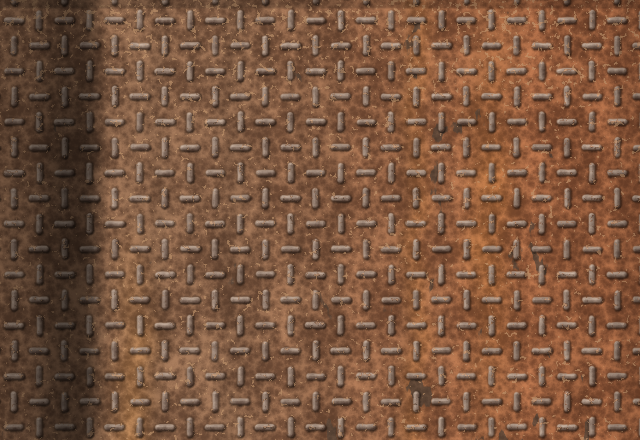
A Shadertoy shader for this texture:

```glsl
// Rusted steel tread plate: alternating raised bars, speckled corrosion and a dark stain at the left.

float hash(vec2 p) {
    return fract(sin(dot(p, vec2(127.1, 311.7))) * 43758.5);
}

// Distance to the nearest jittered point
float cellular(vec2 p) {
    vec2 cell = floor(p), local = fract(p);
    float nearest = 2.0;
    for (int y = -1; y <= 1; y++)
    for (int x = -1; x <= 1; x++) {
        vec2 o = vec2(x, y);
        vec2 point = o + vec2(hash(cell + o), hash(cell + o + 57.3));
        nearest = min(nearest, length(point - local));
    }
    return nearest;
}

// Layered cellular noise, averaging a little under one half
float corrosion(vec2 p) {
    float sum = 0.0, weight = 0.53;
    for (int i = 0; i < 4; i++) {
        sum += weight * cellular(p);
        p = mat2(1.6, 1.2, -1.2, 1.6) * p + 7.7;
        weight *= 0.5;
    }
    return sum;
}

// Soft vertical band centred on c
float band(float x, float c, float width) {
    return exp(-pow((x - c) / width, 2.0));
}

void mainImage(out vec4 fragColor, in vec2 fragCoord) {
    vec2 uv = fragCoord / iResolution.xy;
    vec2 p = fragCoord / iResolution.y;
    float pixel = 17.3 / iResolution.y;

    float blotch = corrosion(p * 6.0 + 3.0);
    float grain = corrosion(p * 48.0);
    float fleck = corrosion(p * 75.0 + 31.0);
    float chip = corrosion(p * vec2(15.0, 7.0) + 11.0);

    // Checkerboard of bars, y running down the plate
    vec2 grid = vec2(uv.x * 25.47 - 0.06, (1.0 - uv.y) * 17.3 - 0.29);
    vec2 id = floor(grid);
    float wear = hash(id + 4.0);
    vec2 d = fract(grid) - 0.5 + 0.03 * (vec2(hash(id + 9.0), hash(id + 23.0)) - 0.5);
    bool across = mod(id.x + id.y, 2.0) < 0.5;
    float reach = 0.265 + 0.025 * wear;
    vec2 axis = across ? vec2(reach, 0.0) : vec2(0.0, reach);
    vec2 off = d - clamp(d, -axis, axis);
    float dist = length(off);
    float light = dot(off / max(dist, 0.001), vec2(-0.55, -0.83));
    float gap = dist - 0.112 + 0.07 * (grain - 0.45);
    float bar = 1.0 - smoothstep(-pixel, pixel, gap);
    float halo = 1.0 - smoothstep(0.0, 0.13, gap);

    // Rust tones, redder to the right, with ochre runs
    float tone = smoothstep(0.22, 0.68, 0.45 * blotch + 0.55 * grain);
    vec3 color = mix(vec3(0.41, 0.27, 0.19), vec3(0.67, 0.47, 0.34), tone);
    color *= mix(vec3(0.95, 1.0, 1.03), vec3(1.07, 0.96, 0.87), smoothstep(0.3, 0.9, uv.x));
    float wobble = uv.x + 0.006 * sin(uv.y * 19.0) + 0.004 * sin(uv.y * 43.0 + 1.0);
    float ochre = band(wobble, 0.21, 0.03) * (1.0 - smoothstep(0.15, 0.55, uv.y))
                + band(wobble, 0.765, 0.035) * band(uv.y, 0.5, 0.35)
                + 0.7 * band(wobble, 0.65, 0.02);
    color += vec3(0.14, 0.09, 0.02) * ochre * (0.4 + blotch);
    color *= 1.0 + 0.04 * sin(wobble * 47.0) + 0.03 * sin(wobble * 113.0 + 2.0);

    // Chipped grey-brown patches, thickest right of the middle
    float chipped = smoothstep(0.0, 0.04, chip - 0.72 + 0.09 * band(uv.x, 0.72, 0.17));
    color = mix(color, vec3(0.33, 0.26, 0.21) * (0.8 + 0.5 * grain), 0.8 * chipped);

    // Grime round each bar, heavier on its shaded side
    color *= 1.0 - halo * (0.32 - 0.26 * light);

    // Pale flecks, denser by the bars and along the top
    float density = 0.07 * smoothstep(0.65, 1.0, uv.y) + 0.04 * halo + 0.1 * (blotch - 0.45);
    float pale = smoothstep(0.0, 0.07, fleck - 0.62 + density);
    color = mix(color, vec3(0.76, 0.59, 0.43), 0.6 * pale);

    // Worn metal on the raised bars
    float round = light * smoothstep(0.0, 0.11, dist);
    vec3 metal = mix(vec3(0.30, 0.22, 0.18), vec3(0.73, 0.64, 0.57),
                     clamp(0.56 + 0.5 * round + 0.7 * (grain - 0.45) + 0.16 * (wear - 0.5), 0.0, 1.0));
    metal = mix(metal, color * 1.15, 0.65 * smoothstep(0.54, 0.68, fleck + 0.08 * wear));
    metal += 0.1 * band(dist, 0.03, 0.03) * max(light, 0.0);
    color = mix(color, metal, bar);

    // Broad stain at the left and a dim seam along the top
    float stain = 1.0 - smoothstep(0.13, 0.19, uv.x + 0.03 * (blotch - 0.45));
    float depth = 0.3 + 0.25 * band(uv.x, 0.11, 0.06) * (1.0 - 0.5 * smoothstep(0.65, 0.95, uv.y));
    color *= 1.0 - stain * depth;
    color *= 1.0 - 0.2 * smoothstep(0.978, 0.984, uv.y);
    color *= 1.0 - 0.12 * smoothstep(0.92, 1.0, uv.x);

    fragColor = vec4(clamp(color, 0.0, 1.0), 1.0);
}
```
